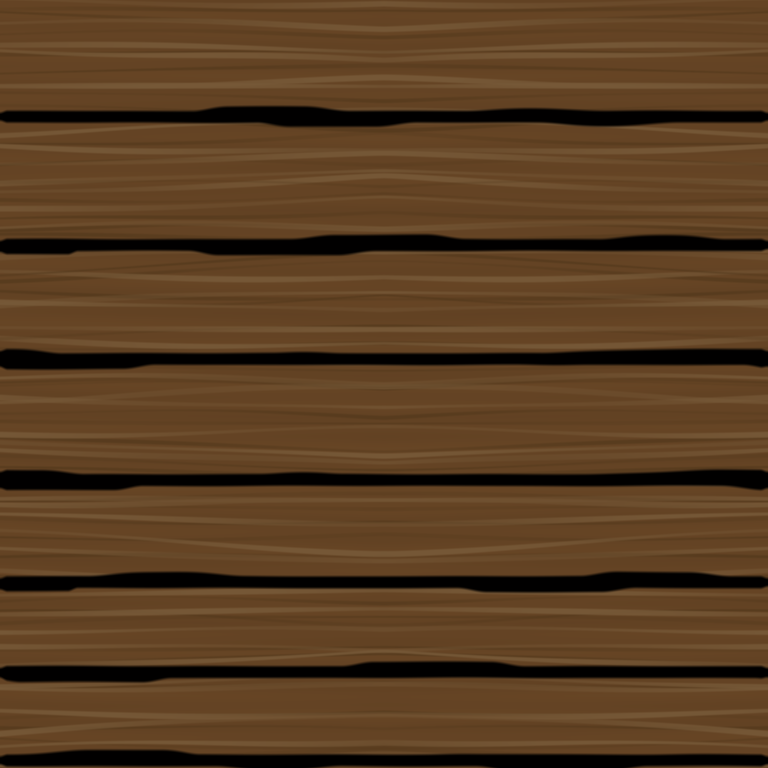
Reproduce this texture procedurally as a Shadertoy shader.

```glsl
// Seven weathered wooden planks with mirrored, crossing grain and ragged black gaps.

const float TAU = 6.2831853;
const vec3 WOOD = vec3(0.392, 0.263, 0.140);
const vec3 LIGHT_GRAIN = vec3(0.465, 0.350, 0.220);
const vec3 DARK_GRAIN = vec3(0.320, 0.218, 0.105);
const vec3 GAP_COLOR = vec3(0.004, 0.001, 0.0);

const int GAP_COUNT = 7;
const float GAP_HEIGHT[GAP_COUNT] = float[](0.848, 0.681, 0.5325, 0.375, 0.242, 0.125, 0.010);

float hash(float n) {
    return fract(sin(n * 127.1 + 3.7) * 4375.85);
}

// Layered sines with whole frequencies, so the result tiles across the canvas.
float layeredSines(float x, float seed) {
    float a = sin(TAU * (x + hash(seed)));
    float b = sin(TAU * (2.0 * x + hash(seed + 0.3)));
    float c = sin(TAU * (3.0 * x + hash(seed + 0.6)));
    return (a + b + 0.7 * c) / 2.7;
}

// Flat edge with rounded plateaus where the wood has chipped away.
float chippedEdge(float x, float seed) {
    float chip = smoothstep(0.12, 0.55, layeredSines(x, seed));
    return 0.0077 + 0.0055 * chip + 0.0006 * layeredSines(x * 2.0, seed + 9.0);
}

// Coverage of one gap; offset is the signed height above its centre line.
float gapMask(float x, float offset, float id, float soft) {
    float above = chippedEdge(x, id * 2.0 + 1.0);
    float below = chippedEdge(x, id * 2.0 + 2.0);
    // Every third gap has a stepped notch at its left end.
    float notched = 1.0 - step(0.5, abs(mod(id, 3.0) - 1.0));
    below += 0.004 * notched * (1.0 - smoothstep(0.088, 0.102, x));
    // The corners round off at the canvas sides.
    float taper = 0.0025 * (1.0 - smoothstep(0.0, 0.010, min(x, 1.0 - x)));
    float dist = max(offset - above, -offset - below) + taper;
    return 1.0 - smoothstep(-soft, soft, dist);
}

// Coverage of one grain strand; m runs from the mirror axis to the side.
float strandMask(float m, float y, float base, float seed, float halfWidth, float soft) {
    float trend = cos((base - 0.67) * 10.0);
    float slope = 0.026 * trend * hash(seed + 0.1) + 0.030 * (hash(seed + 0.2) - 0.5);
    float bend = 0.010 * (hash(seed + 0.4) - 0.5);
    float rise = sqrt(m * m + 0.0015);
    float center = base - slope * (rise - 0.5) + bend * sin(TAU * (0.7 * m + hash(seed + 0.5)));
    float dist = abs(fract(y - center + 0.5) - 0.5);
    float width = halfWidth * (0.8 + 0.3 * sin(4.0 * m + TAU * hash(seed + 0.7)));
    return 1.0 - smoothstep(width - soft, width + soft, dist);
}

// Slow fading of a strand along its length.
float strandFade(float m, float seed) {
    return 0.62 + 0.28 * sin(3.5 * m + TAU * hash(seed + 0.8));
}

vec3 woodGrain(float m, float y, float soft) {
    const int STRANDS = 46;
    // Faint broad streaks in the base tone.
    float streak = sin(y * 71.0 + 1.5 * m) * sin(y * 163.0 - 2.0 * m);
    vec3 color = WOOD * (1.0 + 0.025 * streak);
    for (int i = 0; i < STRANDS; i++) {
        float seed = float(i) * 1.37;
        float base = (float(i) + hash(seed)) / float(STRANDS);
        float darkSeed = seed + 80.0;
        float darkBase = (float(i) + hash(darkSeed)) / float(STRANDS);
        float dark = strandMask(m, y, darkBase, darkSeed, 0.0024, soft);
        float light = strandMask(m, y, base, seed, 0.0035, soft);
        color = mix(color, DARK_GRAIN, 0.75 * dark * strandFade(m, darkSeed));
        color = mix(color, LIGHT_GRAIN, light * strandFade(m, seed));
    }
    return color;
}

void mainImage(out vec4 fragColor, in vec2 fragCoord) {
    vec2 uv = fragCoord / iResolution.xy;
    float pixel = 1.0 / iResolution.y;
    float mirrored = abs(uv.x - 0.5) * 2.0;

    vec3 color = woodGrain(mirrored, uv.y, max(0.0016, pixel));

    // Gaps between the planks, with a soft shaded rim.
    for (int i = 0; i < GAP_COUNT; i++) {
        float gap = gapMask(uv.x, uv.y - GAP_HEIGHT[i], float(i), max(0.0026, pixel));
        color = mix(color, GAP_COLOR, gap);
    }
    fragColor = vec4(color, 1.0);
}
```
